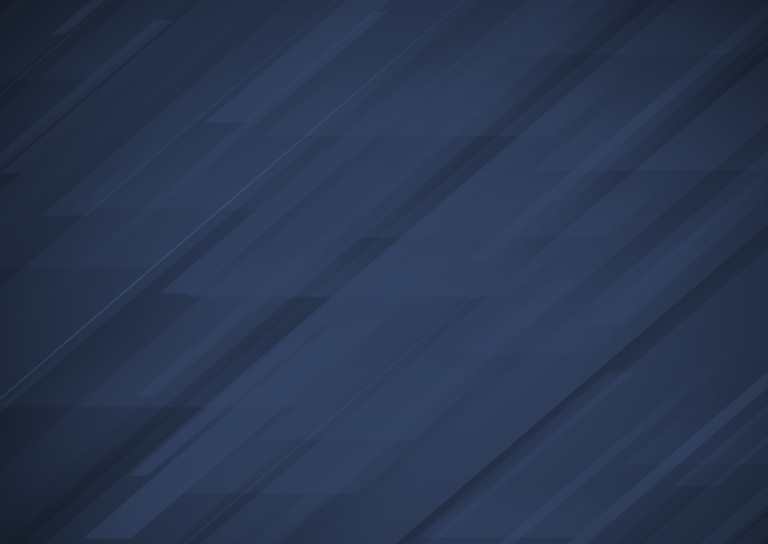
Reproduce this background procedurally as a Shadertoy shader.

```glsl
// Dark navy backdrop of slanted translucent streaks, panels and hairlines with a vignette.
#define NAVY vec3(0.19, 0.25, 0.37)
#define BASE_LEVEL 1.04
#define SLOPE 0.86
#define SOFTNESS 0.0024
#define LIGHT_BARS 22
#define DARK_BANDS 11
#define PANELS 15
#define HAIRLINES 4
#define LIGHT_GAIN 0.25
#define DARK_GAIN 0.25
#define PANEL_GAIN 0.13
#define LINE_GAIN 0.25

float hash(float n, float seed) {
    return fract(sin(n * 12.9898 + seed * 78.233) * 43758.5);
}

// Antialiased step that keeps its softness in canvas units
float edge(float d) {
    float w = max(SOFTNESS, 0.8 / iResolution.y);
    return smoothstep(-w, w, d);
}

float span(float v, float lo, float hi) {
    return edge(v - lo) * edge(hi - v);
}

// Compresses highlights so that stacked layers stay close to the base tone
float shoulder(float v) {
    const float KNEE = 0.92, ROOM = 0.16;
    return min(v, KNEE) + ROOM * (1.0 - exp(-max(v - KNEE, 0.0) / ROOM));
}

// Evenly spread position across the slanted axis, with jitter
float scatter(float i, float count, float aspect, float seed) {
    return mix(-1.0 / SLOPE, aspect, (i + hash(i, seed)) / count);
}

// Narrow bars with one crisp horizontal tip, fading out along their length
float lightBars(float s, float y, float aspect) {
    float sum = 0.0;
    for (int n = 0; n < LIGHT_BARS; n++) {
        float i = float(n);
        float start = scatter(i, float(LIGHT_BARS), aspect, 1.0);
        float width = mix(0.025, 0.11, pow(hash(i, 2.0), 1.6));
        float dir = hash(i, 3.0) < 0.6 ? 1.0 : -1.0;
        float low = max(0.0, -start * SLOPE);
        float high = min(1.0, SLOPE * (aspect - start));
        float tip = mix(low, high, 0.5 + dir * (0.8 * hash(i, 4.0) - 0.1));
        float along = dir * (tip - y);
        float fade = 1.0 - smoothstep(0.0, mix(0.5, 1.0, hash(i, 5.0)), along);
        float gain = mix(0.35, 1.0, hash(i, 6.0));
        sum += gain * fade * edge(along) * span(s, start, start + width);
    }
    return sum;
}

// Long shadows, crisp on one side and graded towards the other
float darkBands(float s, float y, float aspect) {
    float sum = 0.0;
    for (int n = 0; n < DARK_BANDS; n++) {
        float i = float(n);
        float start = scatter(i, float(DARK_BANDS), aspect, 7.0);
        float width = mix(0.05, 0.13, hash(i, 8.0));
        float t = clamp((s - start) / width, 0.0, 1.0);
        float grade = mix(0.5, 1.0, hash(i, 9.0) < 0.5 ? t : 1.0 - t);
        float along = 0.7 + 0.3 * sin(4.0 * y + 6.28 * hash(i, 10.0));
        float gain = mix(0.45, 1.0, hash(i, 11.0));
        sum += gain * grade * along * span(s, start, start + width);
    }
    return sum;
}

// Wide parallelograms with a crisp lower edge, dissolving upwards
float panels(float x, float y, float aspect) {
    float sum = 0.0;
    for (int n = 0; n < PANELS; n++) {
        float i = float(n);
        float bottom = mix(-0.1, 0.95, (i + hash(i, 12.0)) / float(PANELS));
        float left = mix(-0.3, aspect - 0.15, fract(i * 0.618 + 0.2 * hash(i, 13.0)));
        float width = mix(0.25, 0.6, hash(i, 14.0));
        float height = mix(0.11, 0.26, hash(i, 15.0));
        float rise = y - bottom;
        float fade = 1.0 - smoothstep(0.0, height, rise);
        float gain = mix(0.4, 1.0, hash(i, 16.0));
        sum += gain * fade * edge(rise) * span(x - rise / SLOPE, left, left + width);
    }
    return sum;
}

float hairlines(float s, float y) {
    float sum = 0.0;
    for (int n = 0; n < HAIRLINES; n++) {
        float i = float(n);
        float centre = -0.96 + 0.65 * i;
        float gain = n == 1 ? 1.0 : 0.45;
        float along = 0.65 + 0.35 * sin(5.0 * y + i * 2.0 - 2.5);
        sum += gain * along * (1.0 - smoothstep(0.0008, 0.0045, abs(s - centre)));
    }
    return sum;
}

void mainImage(out vec4 fragColor, in vec2 fragCoord) {
    float aspect = iResolution.x / iResolution.y;
    vec2 p = fragCoord / iResolution.y;
    float s = p.x - p.y / SLOPE;

    // Vignette, stronger towards the left and right
    vec2 q = fragCoord / iResolution.xy - vec2(0.53, 0.45);
    float level = BASE_LEVEL - dot(q * q, vec2(1.4, 0.75));

    // Translucent layers, with the hairlines on top
    float tint = LIGHT_GAIN * lightBars(s, p.y, aspect)
               - DARK_GAIN * darkBands(s, p.y, aspect)
               + PANEL_GAIN * panels(p.x, p.y, aspect);
    float tone = shoulder(level * (1.0 + tint)) + LINE_GAIN * hairlines(s, p.y);
    fragColor = vec4(NAVY * tone, 1.0);
}
```
